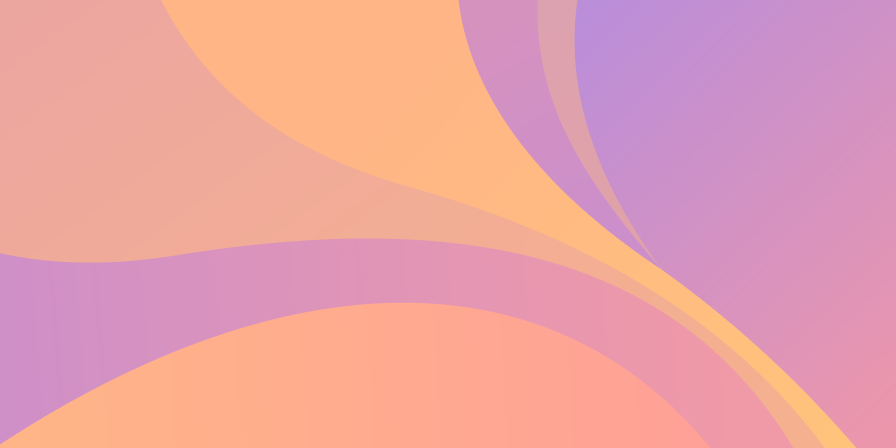
A Shadertoy shader for this background:

```glsl
// Soft overlapping waves in peach, salmon and violet.
// Each edge is one or two cubic Bezier arcs, solved as a height over one axis;
// the regions are layered back to front, each filled with a linear gradient.

const vec2 GRID = vec2(768.0, 384.0); // design grid spanning the canvas, y down

float cubic(float a, float b, float c, float d, float t) {
    float s = 1.0 - t;
    return s * s * s * a + 3.0 * s * t * (s * b + t * c) + t * t * t * d;
}

// Height of an arc at position u; points are (along, across), clamped at the ends.
float arc(float u, vec2 a, vec2 b, vec2 c, vec2 d) {
    float lo = 0.0, hi = 1.0;
    for (int i = 0; i < 18; i++) {
        float mid = 0.5 * (lo + hi);
        if (cubic(a.x, b.x, c.x, d.x, mid) < u) lo = mid;
        else hi = mid;
    }
    return cubic(a.y, b.y, c.y, d.y, 0.5 * (lo + hi));
}

// Smooth coverage of the side where the field is positive.
float cover(float field) {
    float width = length(vec2(dFdx(field), dFdy(field)));
    return clamp(0.5 + field / max(width, 1e-4), 0.0, 1.0);
}

// Linear gradient between two points.
vec3 ramp(vec2 p, vec2 from, vec2 to, vec3 start, vec3 end) {
    vec2 axis = to - from;
    return mix(start, end, clamp(dot(p - from, axis) / dot(axis, axis), 0.0, 1.0));
}

// Edges over x
float salmonEdge(float x) {
    vec2 joint = vec2(350, 160);
    return x < joint.x
        ? arc(x, vec2(138, 0), vec2(185, 92), vec2(265, 136), joint)
        : arc(x, joint, vec2(480, 196), vec2(617, 262), vec2(707, 384));
}

float orchidEdge(float x) {
    vec2 joint = vec2(150, 219);
    return x < joint.x
        ? arc(x, vec2(0, 217), vec2(50, 228), vec2(100, 227), joint)
        : arc(x, joint, vec2(379, 182), vec2(574, 208), vec2(680, 384));
}

float hillEdge(float x) {
    return arc(x, vec2(0, 381), vec2(238, 225), vec2(468, 212), vec2(609, 384));
}

// Edges over y; all three meet at one point
const vec2 MEET = vec2(231, 567);

float bandEdge(float y) {
    return y < MEET.x
        ? arc(y, vec2(0, 393), vec2(92, 404), vec2(170, 475), MEET)
        : arc(y, MEET, vec2(276, 630), vec2(328, 686), vec2(384, 734));
}

float ribbonEdge(float y) {
    return arc(y, vec2(0, 461), vec2(92, 457), vec2(160, 506), MEET);
}

float violetEdge(float y) {
    return arc(y, vec2(0, 495), vec2(82, 483), vec2(160, 515), MEET);
}

void mainImage(out vec4 fragColor, in vec2 fragCoord) {
    vec2 uv = fragCoord / iResolution.xy;
    vec2 p = vec2(uv.x, 1.0 - uv.y) * GRID;

    // Fills
    vec3 peach = ramp(p, vec2(350, 40), vec2(720, 384),
                      vec3(1.0, 0.708, 0.527), vec3(1.0, 0.765, 0.485));
    vec3 salmon = ramp(p, vec2(30, 0), vec2(220, 260),
                       vec3(0.925, 0.65, 0.627), vec3(0.95, 0.677, 0.588));
    salmon = ramp(p, vec2(350, 180), vec2(690, 370), salmon, vec3(0.957, 0.69, 0.56));
    vec3 orchid = ramp(p, vec2(0, 350), vec2(620, 300),
                       vec3(0.81, 0.563, 0.785), vec3(0.94, 0.60, 0.655));
    vec3 hill = ramp(p, vec2(20, 384), vec2(600, 350),
                     vec3(1.0, 0.71, 0.53), vec3(1.0, 0.63, 0.59));
    vec3 band = ramp(p, vec2(420, 0), vec2(530, 190),
                     vec3(0.84, 0.573, 0.745), vec3(0.80, 0.56, 0.795));
    vec3 ribbon = ramp(p, vec2(475, 0), vec2(540, 190),
                       vec3(0.867, 0.635, 0.69), vec3(0.88, 0.635, 0.66));
    vec3 violet = ramp(p, vec2(495, 30), vec2(790, 340),
                       vec3(0.735, 0.555, 0.85), vec3(0.925, 0.59, 0.67));

    // Left waves, back to front
    vec3 color = mix(peach, salmon, cover(p.y - salmonEdge(p.x)));
    color = mix(color, orchid, cover(p.y - orchidEdge(p.x)));
    color = mix(color, hill, cover(p.y - hillEdge(p.x)));

    // Right side: violet field with a band and a thin ribbon
    vec3 right = mix(band, ribbon, cover(p.x - ribbonEdge(p.y)));
    right = mix(right, violet, cover(p.x - violetEdge(p.y)));
    color = mix(color, right, cover(p.x - bandEdge(p.y)));

    fragColor = vec4(color, 1.0);
}
```
